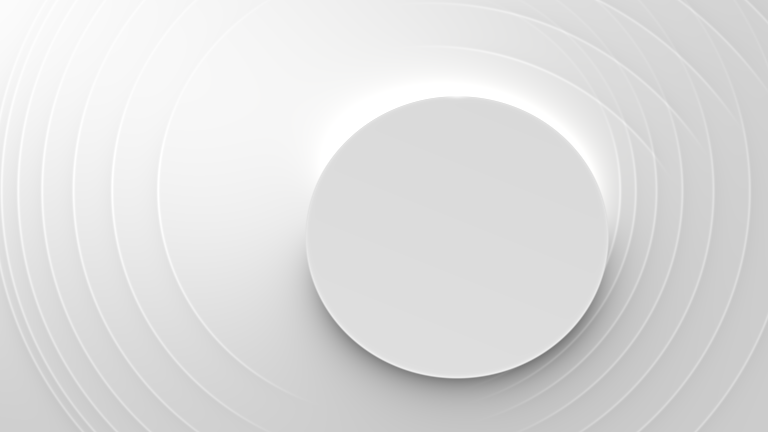
This background is drawn by a Shadertoy shader. Its source:

```glsl
#define DISC_CENTER vec2(1.058, 0.451)
#define DISC_RADII vec2(0.351, 0.327)
#define SIDE_CENTER vec2(0.926, 0.558)
#define TOP_CENTER vec2(0.995, 0.233)
#define DISC_GREY 0.862
#define GLOW 0.15
#define SHADOW 0.27
#define LINE_WIDTH 0.0022
#define RING_COUNT 7

// Approximate signed distance to an ellipse centred at the origin
float ellipseDistance(vec2 q, vec2 radii) {
    float k = length(q / radii);
    return (k - 1.0) * k / max(length(q / (radii * radii)), 1e-4);
}

// Raised lip: bright crest with a soft shade falling outwards
float ringRelief(float d, float pixel) {
    float width = LINE_WIDTH + 0.4 * pixel;
    float crest = exp(-d * d / (width * width));
    float shade = smoothstep(-pixel, 0.004, d) * exp(-max(d, 0.0) / 0.022);
    return 0.065 * crest - 0.035 * shade;
}

// Broad light falling from the upper left
float backdrop(vec2 uv, vec2 p) {
    float top = mix(0.98, 0.825, uv.x);
    float grey = mix(0.80, top, smoothstep(-0.1, 1.1, uv.y));
    vec2 bump = (p - vec2(0.56, 0.54)) / vec2(0.52, 0.48);
    return grey + 0.072 * exp(-dot(bump, bump));
}

float ringField(vec2 p, float pixel) {
    vec2 side = (p - SIDE_CENTER) / vec2(1.0, 0.94);
    vec2 top = p - TOP_CENTER;
    float sideRadius = length(side);
    float topRadius = length(top);
    vec2 sideDir = side / max(sideRadius, 1e-4);
    vec2 topDir = top / max(topRadius, 1e-4);

    // Each family of arcs fades out along its sweep
    float lower = mix(0.25, 1.0, smoothstep(0.45, -0.05, sideDir.y));
    float leftMask = smoothstep(0.3, 0.75, -sideDir.x) * lower;
    float rightMask = smoothstep(0.25, 0.75, sideDir.x) * lower;
    float topMask = smoothstep(0.52, 0.7, topDir.y) * smoothstep(-0.15, 0.35, topDir.x);

    float relief = 0.0;
    for (int i = 0; i < RING_COUNT; i++) {
        float n = float(i);
        float leftRadius = 0.56 + 0.115 * n - 0.0085 * n * n;
        float rightRadius = 0.51 + 0.03 * n + 0.006 * n * n;
        float upperRadius = 0.66 + 0.1 * n;
        relief += leftMask * ringRelief(sideRadius - leftRadius, pixel);
        relief += rightMask * ringRelief(sideRadius - rightRadius, pixel);
        relief += 0.8 * topMask * ringRelief(topRadius - upperRadius, pixel);
    }
    return relief;
}

void mainImage(out vec4 fragColor, in vec2 fragCoord) {
    float pixel = 1.0 / iResolution.y;
    vec2 p = fragCoord * pixel;
    vec2 uv = fragCoord / iResolution.xy;
    vec2 q = p - DISC_CENTER;
    vec2 dir = q / max(length(q), 1e-4);
    float d = ellipseDistance(q, DISC_RADII);
    float outside = max(d, 0.0);

    vec3 color = vec3(backdrop(uv, p) + ringField(p, pixel));

    // Backlight above the disc, slightly warm
    float upward = smoothstep(0.0, 0.75, dir.y + 0.15 * dir.x);
    float glow = upward * (exp(-outside / 0.035) + 0.35 * exp(-outside / 0.12));
    color += GLOW * glow * vec3(1.0, 0.99, 0.96);

    // Contact shadow and its wide falloff below the disc
    float downward = smoothstep(0.2, -0.75, dir.y);
    float contact = SHADOW * exp(-outside / 0.032);
    float wide = 0.07 * exp(-outside / 0.13);
    color -= downward * (contact + wide);

    // Disc face with a thin lit rim
    float face = DISC_GREY - 0.03 * q.y - 0.012 * q.x;
    float rim = exp(-abs(d + 0.003) / 0.003) * mix(0.03, 0.07, downward);
    float cover = 1.0 - smoothstep(-pixel, pixel, d);
    color = mix(color, vec3(face + rim), cover);

    // Small glint on the top edge
    vec2 glint = (q - vec2(0.0, DISC_RADII.y)) / vec2(0.02, 0.006);
    color += 0.08 * exp(-dot(glint, glint));

    fragColor = vec4(clamp(color, 0.0, 1.0), 1.0);
}
```
